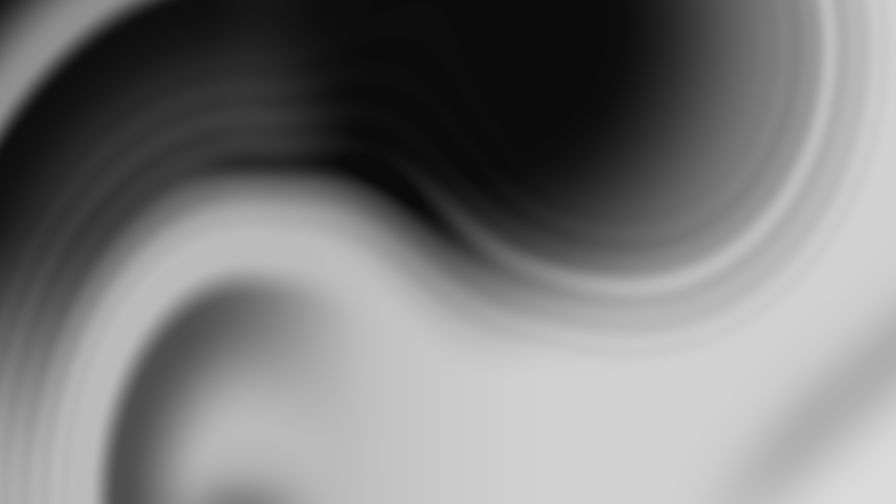
This background is drawn by a WebGL 1 fragment shader. Its source:

```glsl
precision highp float;

uniform vec2 u_resolution;

// Lengths are in canvas heights, tones run from black 0 to white 1
const vec2 LEFT_CENTER = vec2(0.498, 0.005);
const vec2 RIGHT_CENTER = vec2(1.25, 0.907);
const vec2 LEFT_STRETCH = vec2(1.5, 1.1);
const vec2 RIGHT_STRETCH = vec2(1.0, 1.2);
const float LEFT_RADIUS = 0.505;
const float RIGHT_RADIUS = 0.653;
const float LEFT_SPACING = 0.213;
const float RIGHT_SPACING = 0.19;
const vec2 CORE_CENTER = vec2(0.926, 0.954);
const vec2 SPOT_CENTER = vec2(0.475, -0.02);
const vec2 SPOT_SIZE = vec2(0.116, 0.07);
const vec2 STREAK_CENTER = vec2(1.606, 0.153);
const vec2 STREAK_NORMAL = vec2(0.666, -0.746);
const float BLACK_TONE = 0.045;
const float LEFT_LIGHT = 0.73;
const float RIGHT_LIGHT = 0.82;

float bell(float x, float width) {
    float t = x / width;
    return exp(-t * t);
}

float fall(float start, float end, float x) {
    return 1.0 - smoothstep(start, end, x);
}

// Elliptical distance with a separate horizontal stretch on each side
float ovalDistance(vec2 p, vec2 center, vec2 stretch) {
    vec2 d = p - center;
    d.x *= d.x < 0.0 ? stretch.x : stretch.y;
    return length(d);
}

// S-shaped flow lines: 0 on the lower ridge, 1 on the upper ridge
float flowLevel(vec2 p, float side) {
    float left = (ovalDistance(p, LEFT_CENTER, LEFT_STRETCH) - LEFT_RADIUS) / LEFT_SPACING;
    float right = (RIGHT_RADIUS - ovalDistance(p, RIGHT_CENTER, RIGHT_STRETCH)) / RIGHT_SPACING;
    return mix(left, right, side);
}

// Shadow above the wave, lifting toward the far left and right
float upperTone(vec2 p, float level) {
    float outer = 0.06 + 0.16 * fall(1.2, 2.3, level) + 0.45 * fall(0.005, 0.583, p.y);
    float core = BLACK_TONE + 0.49 * smoothstep(0.278, 0.694, distance(p, CORE_CENTER));
    return mix(outer, core, smoothstep(0.4, 0.75, p.x));
}

// Main sweep from the light ridge into the shadow
float waveTone(vec2 p, float level, float side) {
    float light = mix(LEFT_LIGHT, RIGHT_LIGHT, side);
    float start = mix(mix(0.1, 0.0, side), -0.35, bell(p.x - 0.903, 0.208));
    float end = mix(0.95, 1.4, smoothstep(0.85, 1.3, p.x));
    return mix(light, upperTone(p, level), smoothstep(start, end, level));
}

// Folds that follow the flow lines
float foldTone(vec2 p, float level) {
    float crestWindow = smoothstep(0.35, 0.5, p.x) * fall(0.8, 1.02, p.x);
    float darkFold = -0.12 * bell(level - 0.75, 0.15) * crestWindow;
    float lightFold = 0.12 * bell(level - 0.94, 0.15) * smoothstep(0.7, 1.0, p.x);
    float hollow = smoothstep(-1.7, -0.55, level) * fall(-0.5, -0.1, level);
    hollow *= -0.42 * fall(0.347, 0.764, p.x);
    float corner = smoothstep(2.36, 2.7, level) * fall(2.75, 3.6, level);
    corner *= 0.5 * fall(0.3, 0.51, p.x);
    float grain = 0.012 * sin(level * 22.0) * smoothstep(0.0, 0.3, level) * fall(1.2, 2.0, level);
    return darkFold + lightFold + hollow + corner + grain;
}

// Soft marks along the lower edge
float lowerTone(vec2 p) {
    vec2 spot = (p - SPOT_CENTER) / SPOT_SIZE;
    float streak = dot(p - STREAK_CENTER, STREAK_NORMAL);
    float marks = 0.05 * smoothstep(0.03, 0.2, streak) - 0.14 * bell(streak, 0.08);
    return marks * smoothstep(1.296, 1.62, p.x) - 0.25 * exp(-dot(spot, spot));
}

void main() {
    vec2 p = gl_FragCoord.xy / u_resolution.y;
    float side = smoothstep(0.532, 1.111, p.x);
    float level = flowLevel(p, side);
    float tone = waveTone(p, level, side) + foldTone(p, level) + lowerTone(p);
    gl_FragColor = vec4(vec3(clamp(tone, BLACK_TONE, 0.86)), 1.0);
}
```
